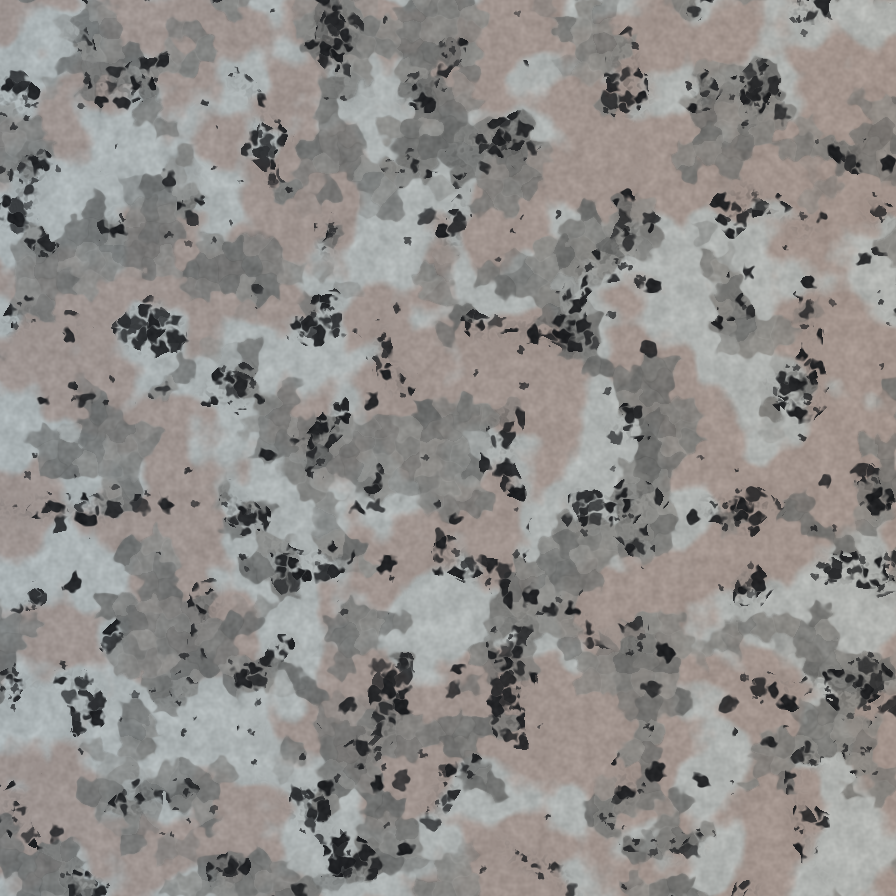
A three.js fragment shader for this texture:

```glsl
// Polished granite: soft white and pink feldspar, clusters of grey quartz
// grains and clumped black mica. Quartz is a softened Voronoi mosaic, mica is
// scattered rough ellipses; gradient noise decides where each mineral gathers.
varying vec2 vUv;

const vec3 WHITE_FELDSPAR = vec3(0.685, 0.700, 0.698);
const vec3 PINK_FELDSPAR = vec3(0.628, 0.576, 0.555);
const vec3 QUARTZ_LIGHT = vec3(0.555, 0.550, 0.538);
const vec3 QUARTZ_DARK = vec3(0.405, 0.408, 0.405);
const vec3 MICA = vec3(0.115, 0.120, 0.130);
const vec3 COOL_CAST = vec3(0.975, 1.0, 1.015);
const vec3 WARM_CAST = vec3(1.01, 1.0, 0.985);

const float FELDSPAR_SCALE = 8.0;    // patches across the canvas
const float QUARTZ_PATCH_SCALE = 9.0;
const float QUARTZ_GRAINS = 45.0;    // grains across the canvas
const float QUARTZ_LEVEL = 0.085;    // higher gives less quartz
const float QUARTZ_SHARPNESS = 18.0;
const float MICA_GRAINS = 68.0;
const float FLECK_GRAINS = 150.0;
const float MICA_CLUMP_SCALE = 15.0;
const float MICA_AMOUNT = 0.62;
const float FLECK_AMOUNT = 0.10;
const float MOTTLE = 0.085;

vec2 hash2(vec2 p) {
  vec3 q = fract(vec3(p.xyx) * vec3(0.1031, 0.1030, 0.0973));
  q += dot(q, q.yzx + 33.33);
  return fract((q.xx + q.yz) * q.zy);
}

float gradientDot(vec2 corner, vec2 offset) {
  float angle = 6.2832 * hash2(corner).x;
  return dot(vec2(cos(angle), sin(angle)), offset);
}

float gradientNoise(vec2 p) {
  vec2 i = floor(p);
  vec2 f = p - i;
  vec2 u = f * f * f * (f * (f * 6.0 - 15.0) + 10.0);
  vec2 e = vec2(1.0, 0.0);
  float low = mix(gradientDot(i, f), gradientDot(i + e, f - e), u.x);
  float high = mix(gradientDot(i + e.yx, f - e.yx), gradientDot(i + 1.0, f - 1.0), u.x);
  return mix(low, high, u.y);
}

float fbm(vec2 p) {
  float sum = 0.0;
  float amplitude = 1.0;
  for (int i = 0; i < 3; i++) {
    sum += amplitude * gradientNoise(p);
    p = p * 2.03 + 17.7;
    amplitude *= 0.5;
  }
  return sum;
}

vec2 warp(vec2 p) {
  return vec2(gradientNoise(p), gradientNoise(p + 57.3));
}

// Softly blended grain mosaic: x = cover, y = tone, z = seam between grains
vec3 quartz(vec2 uv) {
  vec2 p = uv * QUARTZ_GRAINS + 0.5 * warp(uv * 70.0 + 11.0) + 80.0;
  vec2 cell = floor(p);
  vec2 blend = vec2(0.0);
  float total = 0.0;
  float nearest = 9.0;
  float second = 9.0;
  for (int y = -1; y <= 1; y++) {
    for (int x = -1; x <= 1; x++) {
      vec2 id = cell + vec2(float(x), float(y));
      vec2 centre = id + 0.1 + 0.8 * hash2(id);
      vec2 trait = hash2(id + 311.0);
      float dist = length(p - centre);
      float field = fbm(centre * QUARTZ_PATCH_SCALE / QUARTZ_GRAINS) + 0.24 * (trait.x - 0.5);
      float cover = smoothstep(-0.03, 0.05, field - QUARTZ_LEVEL) * mix(0.72, 1.0, trait.y);
      float weight = exp(-QUARTZ_SHARPNESS * dist);
      blend += weight * vec2(cover, fract(trait.x * 7.0 + trait.y));
      total += weight;
      second = min(second, max(nearest, dist));
      nearest = min(nearest, dist);
    }
  }
  return vec3(blend / total, 1.0 - smoothstep(0.0, 0.16, second - nearest));
}

// Scattered rough ellipses, kept where the hash falls below the local chance
float specks(vec2 uv, float grains, float chance) {
  vec2 p = uv * grains + 0.55 * warp(uv * grains * 1.6) + grains;
  vec2 cell = floor(p);
  float cover = 0.0;
  for (int y = -1; y <= 1; y++) {
    for (int x = -1; x <= 1; x++) {
      vec2 id = cell + vec2(float(x), float(y));
      vec2 trait = hash2(id + 127.0);
      vec2 shape = hash2(id + 733.0);
      vec2 d = p - id - 0.2 - 0.6 * hash2(id);
      vec2 axis = vec2(cos(6.2832 * shape.x), sin(6.2832 * shape.x));
      d = vec2(dot(d, axis) * 0.82, dot(d, vec2(-axis.y, axis.x)) * 1.2);
      float radius = mix(0.3, 0.68, shape.y);
      float disc = 1.0 - smoothstep(radius - 0.14, radius + 0.12, length(d));
      cover = max(cover, disc * step(trait.x, chance) * mix(0.62, 1.0, sqrt(trait.y)));
    }
  }
  return cover;
}

void main() {
  vec2 uv = vUv;
  float fine = gradientNoise(uv * 95.0 + 5.0) + 0.7 * gradientNoise(uv * 210.0);
  float cloud = fbm(uv * 32.0 + 41.0);

  // Feldspar ground, a little pinker to the right
  float pinkField = fbm(uv * FELDSPAR_SCALE + 23.0) + 0.16 * (uv.x - 0.5) + 0.12 * cloud;
  float pink = smoothstep(-0.14, 0.08, pinkField);
  vec3 color = mix(WHITE_FELDSPAR, PINK_FELDSPAR, pink);
  color += 0.055 * cloud * (1.0 - 0.5 * pink);

  // Quartz clusters with faint seams
  vec3 grain = quartz(uv);
  vec3 quartzColor = mix(QUARTZ_DARK, QUARTZ_LIGHT, clamp(grain.y + 0.35 * cloud, 0.0, 1.0));
  quartzColor += 0.025 * grain.z * sign(grain.y - 0.45);
  color = mix(color, quartzColor, grain.x);
  color += MOTTLE * fine * 0.6;

  // Mica clumps, mostly away from pink, with grey smudges around them
  float clump = gradientNoise(uv * MICA_CLUMP_SCALE + 91.0) + 0.10 * grain.x - 0.12 * pink;
  float gather = smoothstep(0.02, 0.5, clump);
  color *= 1.0 - 0.22 * gather * smoothstep(-0.1, 0.4, fine);
  float mica = specks(uv, MICA_GRAINS, 0.012 + MICA_AMOUNT * gather);
  float flecks = specks(uv, FLECK_GRAINS, 0.004 + FLECK_AMOUNT * gather);
  color = mix(color, MICA + 0.04 * fine, max(mica, 0.8 * flecks));

  color *= mix(COOL_CAST, WARM_CAST, uv.x);
  gl_FragColor = vec4(clamp(color, 0.0, 1.0), 1.0);
}
```
